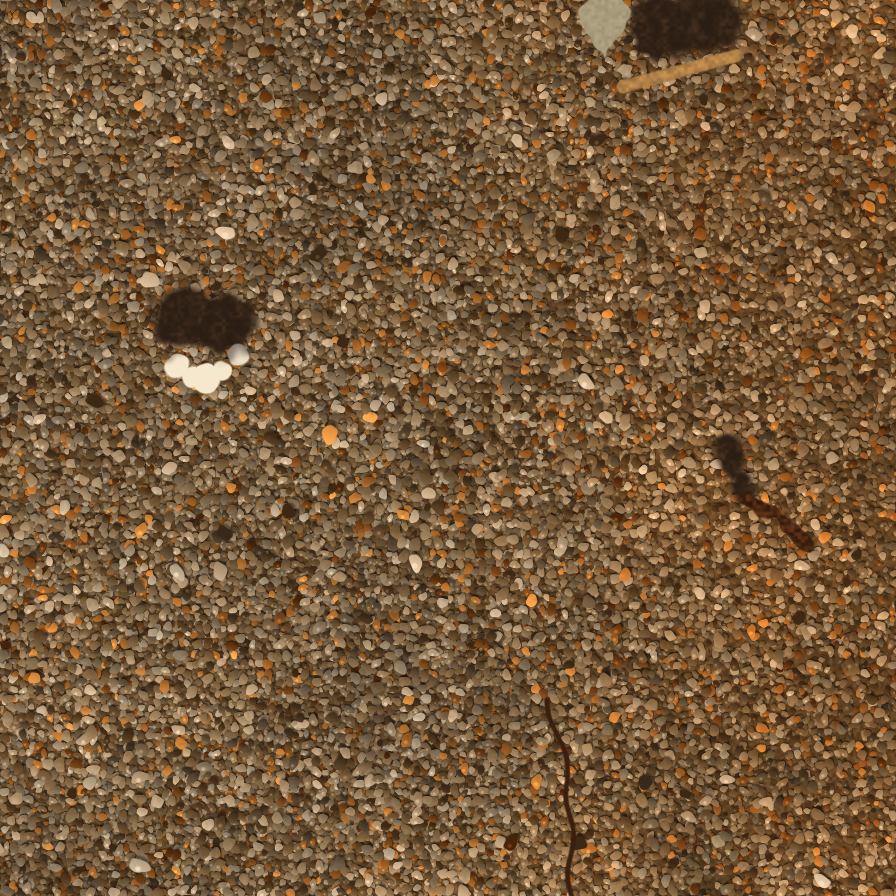
Reproduce this texture procedurally as a WebGL 1 fragment shader.

```glsl
precision highp float;
// Coarse beach sand lit from below: layers of jittered elliptical grains are
// painted from fine to coarse, each with a small cast shadow and a lit rim.
// A few pits, shell pieces, straws and twigs lie on top.
uniform vec2 u_resolution;

const vec3 DARK_SAND = vec3(0.24, 0.155, 0.075);
const vec3 LIGHT_SAND = vec3(0.81, 0.69, 0.55);
const vec3 RAMP_CURVE = vec3(1.0, 1.07, 1.25);
const vec3 AMBER_TINT = vec3(1.16, 0.88, 0.50);
const vec3 COOL_SIDE = vec3(0.97, 0.98, 0.99);
const vec3 WARM_SIDE = vec3(1.09, 1.01, 0.90);
const vec3 PIT_COLOR = vec3(0.19, 0.13, 0.085);
const vec3 SHELL_COLOR = vec3(0.96, 0.91, 0.80);
const vec3 SHELL_SHADE = vec3(0.56, 0.51, 0.47);
const vec3 STRAW_COLOR = vec3(0.70, 0.51, 0.28);
const vec3 TWIG_COLOR = vec3(0.23, 0.12, 0.055);
const vec2 LIGHT_DIR = vec2(-0.35, -0.94);
const float SHADOW_DEPTH = 0.42;
const float AMBER_SHARE = 0.10;

vec3 hash3(vec2 p) {
  vec3 q = fract(p.xyx * vec3(0.1031, 0.1030, 0.0973));
  q += dot(q, q.yxz + 33.33);
  return fract((q.xxy + q.yzz) * q.zyx);
}

float noise(vec2 p) {
  vec2 i = floor(p), f = fract(p);
  f = f * f * (3.0 - 2.0 * f);
  return mix(mix(hash3(i).x, hash3(i + vec2(1.0, 0.0)).x, f.x),
             mix(hash3(i + vec2(0.0, 1.0)).x, hash3(i + 1.0).x, f.x), f.y);
}

vec3 sandRamp(float tone) {
  return mix(DARK_SAND, LIGHT_SAND, pow(vec3(clamp(tone, 0.0, 1.3)), RAMP_CURVE));
}

// Grain colour: mostly neutral tan, some amber, some grey quartz.
vec3 grainColor(float tone, float kind) {
  vec3 c = sandRamp(tone);
  float grey = dot(c, vec3(0.35, 0.45, 0.20));
  c = mix(c, vec3(grey) * vec3(1.06, 1.0, 0.88), 0.5 * smoothstep(0.55, 1.0, kind));
  return kind < AMBER_SHARE ? c * AMBER_TINT : c;
}

// Paints one layer of grains over col; tones holds the mean and the spread.
vec3 paintGrains(vec3 col, vec2 uv, float scale, float share, float size, vec2 tones) {
  vec2 p = uv * scale, base = floor(p);
  for (int j = -1; j <= 1; j++) {
    for (int i = -1; i <= 1; i++) {
      vec2 cell = base + vec2(float(i), float(j));
      vec3 place = hash3(cell + scale * 1.7);
      vec3 look = hash3(cell + scale * 3.1 + 41.0);
      vec3 form = hash3(cell + scale * 2.3 + 87.0);
      float finer = 0.3 * smoothstep(0.5, 0.95, cell.x / scale);
      float present = step(place.z, share * (1.0 - finer));

      float angle = 6.2832 * form.x, radius = size * mix(0.7, 1.25, form.y);
      float c = cos(angle), s = sin(angle);
      mat2 turn = mat2(c, -s, s, c);
      vec2 stretch = radius * vec2(1.0 + 0.3 * form.z, 1.0 - 0.25 * form.z);
      vec2 offset = p - cell - mix(vec2(0.15), vec2(0.85), place.xy);
      vec2 local = turn * offset / stretch;
      local += 0.12 * sin(local.yx * 3.0 + 6.0 * look.xy);
      float dist = length(local);
      float shadeDist = length(turn * (offset + LIGHT_DIR * radius * 0.4) / stretch);

      float shadow = 1.0 - smoothstep(0.65, 1.25, shadeDist);
      col *= 1.0 - present * SHADOW_DEPTH * shadow;
      float edge = max(0.22, 1.2 * scale / (radius * u_resolution.y));
      float mask = present * (1.0 - smoothstep(1.0 - 0.5 * edge, 1.0 + 0.5 * edge, dist));
      float tone = tones.x + tones.y * (look.x + look.y - 1.0);
      tone += 0.13 * dot(offset / radius, LIGHT_DIR);
      float glint = 1.0 - smoothstep(0.1, 0.5, length(offset / radius - LIGHT_DIR * 0.4));
      tone += 0.3 * glint * step(0.72, form.z);
      col = mix(col, grainColor(tone, look.z), mask);
    }
  }
  return col;
}

float segmentDist(vec2 p, vec2 a, vec2 b) {
  vec2 d = b - a;
  return length(p - a - d * clamp(dot(p - a, d) / dot(d, d), 0.0, 1.0));
}

vec3 cover(vec3 col, vec3 paint, float dist, float soft) {
  return mix(col, paint, 1.0 - smoothstep(-soft, soft, dist));
}

void main() {
  vec2 uv = gl_FragCoord.xy / min(u_resolution.x, u_resolution.y);
  float drift = noise(uv * 5.0) * 0.6 + noise(uv * 14.0 + 9.0) * 0.4 - 0.5;
  float mottle = noise(uv * 260.0) - 0.5;
  float warm = smoothstep(0.4, 0.95, uv.x + 0.3 * drift);

  // Sand bed, from fine filling to scattered coarse grains
  vec3 col = sandRamp(0.24 + 0.2 * mottle);
  col = paintGrains(col, uv, 150.0, 0.95, 0.55, vec2(0.43, 0.48));
  col = paintGrains(col, uv, 98.0, 0.72, 0.46, vec2(0.48, 0.56));
  col = paintGrains(col, uv, 72.0, 0.20, 0.42, vec2(0.56, 0.55));
  col *= mix(COOL_SIDE, WARM_SIDE, warm) * (1.0 + 0.28 * drift + 0.12 * mottle);

  // Rare pale pebbles and dark chips
  col = paintGrains(col, uv, 34.0, 0.022, 0.27, vec2(0.95, 0.3));
  col = paintGrains(col, uv, 41.0, 0.010, 0.30, vec2(-0.1, 0.1));

  // Shadowed pits, with ragged grainy rims
  float rag = 0.012 * (noise(uv * 90.0) - 0.5) + 0.012 * (noise(uv * 40.0) - 0.5);
  vec3 pit = PIT_COLOR * (0.85 + 0.7 * (mottle + 0.5) * noise(uv * 120.0));
  col = cover(col, pit, segmentDist(uv, vec2(0.205, 0.645), vec2(0.25, 0.64)) - 0.033 + rag, 0.007);
  col = cover(col, pit, segmentDist(uv, vec2(0.735, 0.97), vec2(0.79, 0.975)) - 0.034 + rag, 0.007);
  col = cover(col, pit, segmentDist(uv, vec2(0.815, 0.50), vec2(0.83, 0.45)) - 0.012 + rag, 0.007);

  // Knobbly shell below the left pit, and a grey flake at the top
  float soft = max(0.0015, 1.0 / u_resolution.y), shell = 1.0;
  for (int i = 0; i < 5; i++) {
    float k = float(i), bend = (k - 1.7) * 0.5;
    vec2 knob = vec2(0.197 + 0.017 * k, 0.577 + 0.020 * bend * bend);
    shell = min(shell, length(uv - knob) - 0.013 - 0.003 * sin(k * 4.0));
  }
  vec3 shellPaint = mix(SHELL_COLOR, SHELL_SHADE, smoothstep(0.590, 0.612, uv.y + rag));
  col = cover(col, shellPaint, shell + 0.3 * rag, soft);
  vec2 flake = abs(uv - vec2(0.675, 0.98));
  col = cover(col, vec3(0.66, 0.61, 0.49) + 0.08 * mottle, flake.x + 0.7 * flake.y - 0.032 + rag, soft);

  // Straw and curved twigs
  float straw = segmentDist(uv, vec2(0.695, 0.903), vec2(0.822, 0.938));
  col = cover(col, STRAW_COLOR * (1.0 + 0.25 * mottle - 18.0 * (straw - 0.003)), straw - 0.007, soft);
  vec2 wavy = uv + 0.004 * sin(uv.yx * 70.0);
  float twig = min(segmentDist(wavy, vec2(0.612, 0.215), vec2(0.635, 0.13)),
                   segmentDist(wavy, vec2(0.635, 0.13), vec2(0.638, 0.0)));
  col = cover(col, TWIG_COLOR, twig - 0.0028, soft);
  float root = segmentDist(wavy, vec2(0.83, 0.447), vec2(0.905, 0.39));
  col = cover(col, TWIG_COLOR * (1.25 + mottle), root - 0.0065 + 0.4 * rag, soft);

  gl_FragColor = vec4(clamp(col, 0.0, 1.0), 1.0);
}
```
